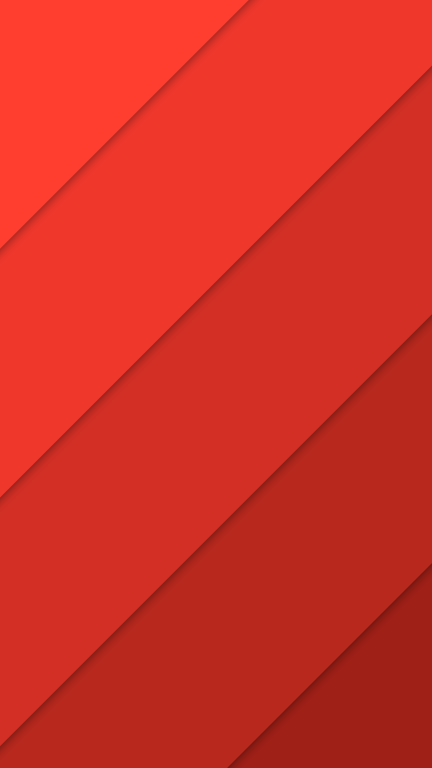
This background is drawn by a Shadertoy shader. Its source:

```glsl
// Stacked diagonal sheets of red, from bright at the upper left to deep at the
// lower right. Each sheet is a half-plane laid under the one before it, with
// a soft shadow that fades away from the shared edge.

// Flat colour of each sheet, counted from the upper left corner.
vec3 sheetColor(int i) {
    vec3 reds[5] = vec3[5](
        vec3(1.000, 0.243, 0.184),
        vec3(0.941, 0.216, 0.173),
        vec3(0.827, 0.184, 0.145),
        vec3(0.722, 0.157, 0.114),
        vec3(0.624, 0.125, 0.090));
    return reds[i];
}

void mainImage(out vec4 fragColor, in vec2 fragCoord) {
    // Canvas widths, measured right and down from the upper left corner.
    vec2 p = vec2(fragCoord.x, iResolution.y - fragCoord.y) / iResolution.x;
    float diagonal = (p.x + p.y) * 0.70711;
    float pixel = 1.0 / iResolution.x;

    vec3 color = sheetColor(0);
    for (int i = 1; i < 5; i++) {
        // Signed distance past the edge where this sheet begins.
        float d = diagonal - float(i) * 0.4072;

        // Shadow cast by the sheet above: a tight core and a wider falloff.
        float t = max(d, 0.0);
        float shadow = 0.15 * exp(-t / 0.006) + 0.13 * exp(-t * t / 0.00022);

        vec3 sheet = sheetColor(i) * (1.0 - shadow);
        color = mix(color, sheet, smoothstep(-0.7 * pixel, 0.7 * pixel, d));
    }
    fragColor = vec4(color, 1.0);
}
```
